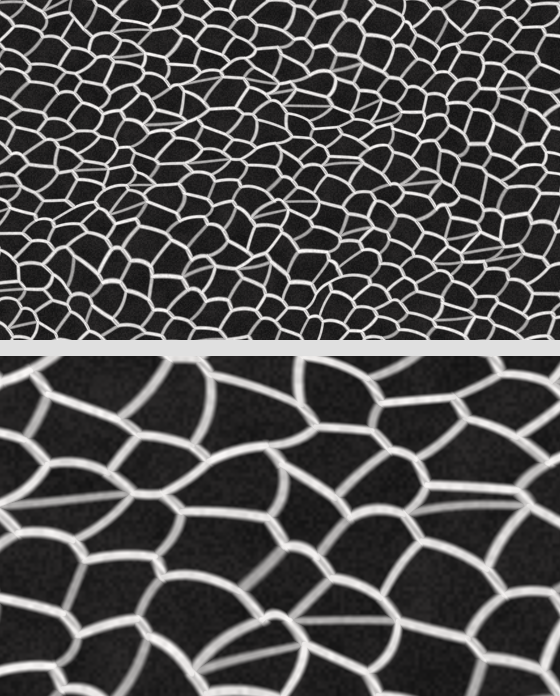
Top, the full canvas; bottom, a detail of the centre.
Write a WebGL 1 fragment shader that draws this pattern.

```glsl
precision highp float;
// Loose knitted net of pale yarn over dark cloth. A sheared lattice of jittered
// knots is joined by arched cross threads and dimmer slanting threads; a few
// loose strands split cells. Lengths are fractions of the canvas height.

uniform vec2 u_resolution;

const vec2 ACROSS = vec2(0.069, -0.032);    // lattice step along a cross thread
const vec2 DOWN = vec2(-0.022, -0.072);     // lattice step along a slanting thread
const vec2 KNOT_HALF = vec2(0.008, -0.012); // knot centre to its lower end
const float KNOT_JITTER = 0.030;
const float WARP_SIZE = 0.070;
const float WARP_FREQ = 2.8;
const float YARN_RADIUS = 0.0050;
const float YARN_SOFTNESS = 0.0033;
const float LOOSE_SHARE = 0.10;
const vec3 YARN_COLOR = vec3(0.985, 0.975, 0.970);
const vec3 CLOTH_DARK = vec3(0.070, 0.069, 0.070);
const vec3 CLOTH_LIGHT = vec3(0.180, 0.172, 0.172);

vec2 hash2(vec2 p) {
  vec3 q = fract(p.xyx * vec3(0.1031, 0.1030, 0.0973));
  q += dot(q, q.yzx + 33.33);
  return fract((q.xx + q.yz) * q.zy);
}

vec2 noise2(vec2 p) {
  vec2 i = floor(p), f = fract(p);
  f = f * f * (3.0 - 2.0 * f);
  return mix(mix(hash2(i), hash2(i + vec2(1.0, 0.0)), f.x),
             mix(hash2(i + vec2(0.0, 1.0)), hash2(i + 1.0), f.x), f.y);
}

vec2 knotCentre(vec2 id) {
  return ACROSS * id.x + DOWN * id.y + (hash2(id + 71.0) - 0.5) * KNOT_JITTER;
}

// Vector from the knot centre to its lower end, varied in length and angle
vec2 knotArm(vec2 id) {
  vec2 h = hash2(id + 135.0);
  return KNOT_HALF * (0.65 + 0.6 * h.x) + vec2(0.008 * (h.y - 0.5), 0.0);
}

vec2 upperEnd(vec2 id) { return knotCentre(id) - knotArm(id); }

// Soft coverage of a bowed thread from a to b
float thread(vec2 p, vec2 a, vec2 b, float bow, float radius) {
  vec2 ab = b - a;
  float t = clamp(dot(p - a, ab) / dot(ab, ab), 0.0, 1.0);
  vec2 normal = vec2(-ab.y, ab.x) / length(ab);
  float d = distance(p, a + ab * t + normal * bow * 4.0 * t * (1.0 - t));
  float soft = max(YARN_SOFTNESS, 1.0 / u_resolution.y);
  return 1.0 - smoothstep(radius - soft, radius + soft, d);
}

// Brightness of all yarn at p
float net(vec2 p) {
  float det = ACROSS.x * DOWN.y - ACROSS.y * DOWN.x;
  vec2 cell = vec2(DOWN.y * p.x - DOWN.x * p.y,
                   ACROSS.x * p.y - ACROSS.y * p.x) / det;
  vec2 home = floor(cell + 0.5);
  float light = 0.0;
  for (int j = -2; j <= 2; j++) {
    for (int i = -2; i <= 2; i++) {
      vec2 id = home + vec2(float(i), float(j));
      vec2 centre = knotCentre(id);
      vec2 arm = knotArm(id);
      vec2 low = centre + arm;
      vec2 h = hash2(id + 213.0);
      vec2 g = hash2(id + 307.0);

      // Bright arched cross thread
      float cross = thread(p, low, upperEnd(id + vec2(1.0, 0.0)),
                           0.003 + 0.008 * (h.x - 0.5), YARN_RADIUS);
      light = max(light, cross * (0.90 + 0.10 * g.x));

      // Greyer slanting thread
      float slant = thread(p, low, upperEnd(id + vec2(0.0, 1.0)),
                           0.002 + 0.012 * (h.y - 0.5), YARN_RADIUS * 0.95);
      light = max(light, slant * (0.62 + 0.36 * g.y));

      // Twisted knot
      float twist = sin(dot(p - centre, vec2(620.0, 520.0)) + 6.28 * h.x);
      float knot = thread(p, centre - arm, low, 0.001, YARN_RADIUS * 1.12);
      light = max(light, knot * (0.86 + 0.10 * twist));

      // Occasional loose strand across the cell
      float loose = thread(p, low, upperEnd(id + vec2(-1.0, 1.0)),
                           0.010 * (g.x - 0.5), YARN_RADIUS * 0.85);
      light = max(light, loose * 0.68 * step(h.x, LOOSE_SHARE));
    }
  }
  return light;
}

void main() {
  vec2 uv = gl_FragCoord.xy / u_resolution.y;

  // Uneven stretch of the net
  vec2 p = uv + (noise2(uv * WARP_FREQ + 4.0) - 0.5) * WARP_SIZE
              + (noise2(uv * WARP_FREQ * 2.5 + 19.0) - 0.5) * WARP_SIZE * 0.35;

  // Cloth with fine grain
  float grain = noise2(uv * 260.0).x;
  float patches = noise2(uv * 24.0 + 50.0).y;
  vec3 cloth = mix(CLOTH_DARK, CLOTH_LIGHT, 0.6 * grain + 0.4 * patches);

  // Yarn with fibre mottling
  float fibre = noise2(uv * 190.0 + 9.0).y;
  float light = net(p) * (0.91 + 0.12 * fibre);
  gl_FragColor = vec4(mix(cloth, YARN_COLOR, clamp(light, 0.0, 1.0)), 1.0);
}
```
